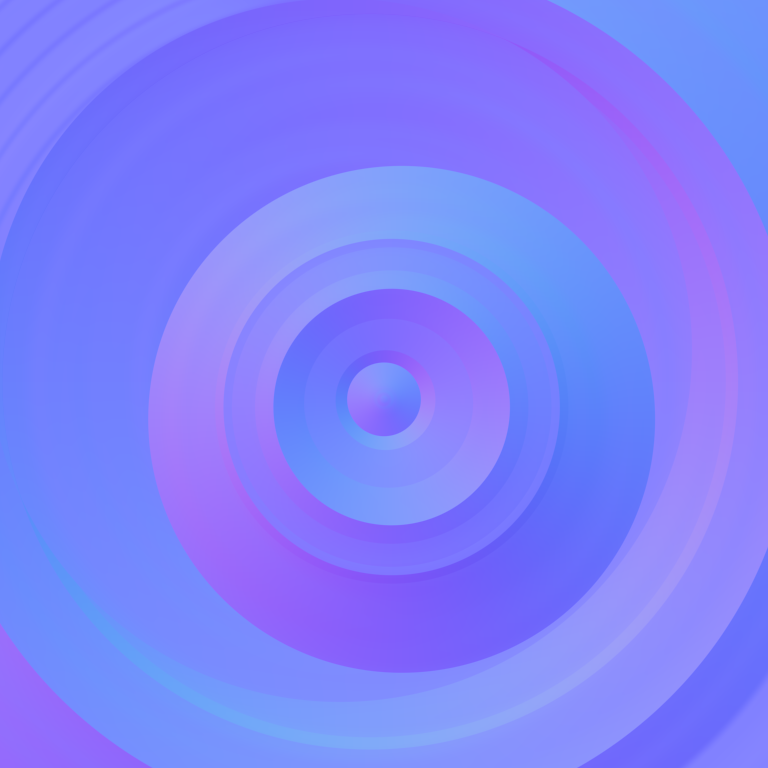
A Shadertoy shader for this texture map:

```glsl
float cover(vec2 p, vec2 center, float radius) {
    float aa = 0.8 / min(iResolution.x, iResolution.y);
    return 1.0 - smoothstep(-aa, aa, length(p - center) - radius);
}

// Fine lathe grooves, drifting slowly around the turn
float grooves(vec2 d) {
    float r = length(d), sum = 0.0;
    float turn = atan(d.y, d.x);
    for (int i = 1; i <= 4; i++) {
        float k = float(i);
        sum += sin(r * 47.0 * k + 1.5 * sin(turn + k * 2.1) + k * k) / k;
    }
    return sum;
}

vec2 radialSlope(vec2 p, vec2 center, float slope) {
    vec2 d = p - center;
    float r = length(d);
    float tilt = slope + 0.009 * grooves(d) * smoothstep(0.0, 0.25, r);
    return tilt * d / max(r, 0.004);
}

void disc(inout vec2 slope, vec2 p, vec2 center, float radius, float tilt) {
    slope = mix(slope, radialSlope(p, center, tilt), cover(p, center, radius));
}

void mainImage(out vec4 fragColor, in vec2 fragCoord) {
    vec2 p = (fragCoord - 0.5 * iResolution.xy) / min(iResolution.x, iResolution.y) + 0.5;

    // Outer rim, flattened towards the upper left and the far corners
    vec2 rimCenter = vec2(0.475, 0.490);
    vec2 rimDir = normalize(p - rimCenter + 1e-5);
    float rimRadius = length(p - rimCenter);
    float upperLeft = smoothstep(0.72, 0.95, dot(rimDir, vec2(-0.707, 0.707)));
    float lowerRight = smoothstep(0.6, 0.9, dot(rimDir, vec2(0.707, -0.707)));
    float rimTilt = mix(0.11, 0.02, upperLeft);
    rimTilt -= 0.13 * lowerRight * smoothstep(0.635, 0.65, rimRadius);
    vec2 slope = radialSlope(p, rimCenter, rimTilt);
    disc(slope, p, rimCenter, 0.5625, mix(-0.085, 0.025, upperLeft));
    float streak = pow(0.5 + 0.5 * sin(rimRadius * 150.0 + 2.0 * rimDir.x), 8.0);
    slope -= rimDir * 0.06 * streak * upperLeft;

    // Two overlapping bowls leave bright crescents
    vec2 bowlA = vec2(0.443, 0.544), bowlB = vec2(0.482, 0.503);
    disc(slope, p, bowlA, 0.458, -0.11);
    disc(slope, p, bowlB, 0.479, -0.15);
    disc(slope, p, bowlB, 0.463, -0.115);
    float overlap = cover(p, bowlA, 0.458) * cover(p, bowlB, 0.479);
    float bowlTilt = mix(-0.052, -0.085, smoothstep(0.38, 0.48, length(p - bowlB)));
    slope = mix(slope, radialSlope(p, bowlB, bowlTilt), overlap);

    // Raised disc, steepening towards its inner lip
    vec2 plate = vec2(0.523, 0.454), hub = vec2(0.510, 0.470);
    float lip = 1.0 - smoothstep(0.21, 0.28, length(p - hub));
    disc(slope, p, plate, 0.330, 0.125 + 0.025 * lip);
    disc(slope, p, hub, 0.230, 0.165);
    disc(slope, p, hub, 0.219, 0.04);
    disc(slope, p, hub, 0.208, 0.075);
    disc(slope, p, hub, 0.178, 0.115);

    // Inner dish with its central ball
    disc(slope, p, hub, 0.154, -0.11);
    disc(slope, p, vec2(0.506, 0.475), 0.110, -0.07);
    disc(slope, p, vec2(0.502, 0.479), 0.065, -0.135);
    disc(slope, p, vec2(0.500, 0.480), 0.048, 0.09);
    float core = length(p - vec2(0.500, 0.480));
    slope *= mix(0.35, 1.0, smoothstep(0.0, 0.025, core));
    slope += 0.012 * sin(core * 700.0) * (1.0 - smoothstep(0.008, 0.02, core));

    // Encode the slope as a surface normal with x mirrored
    vec2 tangent = slope * vec2(-1.0, 1.0);
    float facing = sqrt(max(0.25 - dot(tangent, tangent), 0.0));
    fragColor = vec4(vec3(0.5 + tangent, 0.5 + facing), 1.0);
}
```
